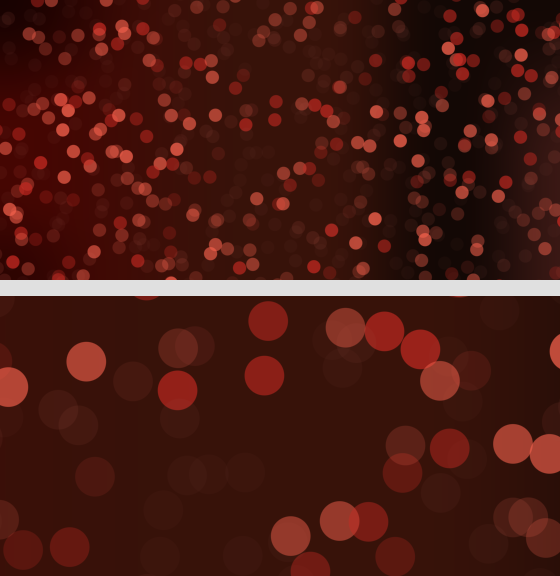
Top: the whole. Bottom: its middle third, enlarged.
Reproduce this background procedurally as a WebGL 1 fragment shader.

```glsl
precision highp float;

// Translucent coral and red discs of one size, scattered over a dark
// red-brown gradient. Each grid cell holds a few randomly placed discs, and
// every pixel blends the discs of its own cell and the eight around it.

uniform vec2 u_resolution;

// Lengths are in canvas heights.
const float CELL_SIZE = 0.125;
const float DISC_RADIUS = 0.0236;
const int DISCS_PER_CELL = 5;
const float DISC_CHANCE = 0.80;

const float MIN_OPACITY = 0.05;
const float MAX_OPACITY = 0.80;
const float OPACITY_POWER = 3.0;   // higher values give more faint discs
const float RED_SHARE = 0.42;

const vec3 CORAL = vec3(0.96, 0.38, 0.30);
const vec3 RED = vec3(0.78, 0.16, 0.13);
const vec3 DUSTY = vec3(0.60, 0.33, 0.29);

const vec3 EMBER = vec3(0.27, 0.022, 0.008);
const vec3 BROWN = vec3(0.215, 0.070, 0.036);
const vec3 NIGHT = vec3(0.075, 0.030, 0.018);
const vec3 ROSEWOOD = vec3(0.23, 0.095, 0.080);
const float CORNER_SHADE = 0.35;

vec3 hash3(vec3 p) {
  p = fract(p * vec3(0.1031, 0.1030, 0.0973));
  p += dot(p, p.yxz + 33.33);
  return fract((p.xxy + p.yxx) * p.zyx);
}

// Ember at the left, brown in the middle, a dark band, then a dim glow.
vec3 backdrop(vec2 uv) {
  vec3 color = mix(EMBER, BROWN, smoothstep(0.02, 0.46, uv.x));
  color = mix(color, NIGHT, smoothstep(0.58, 0.79, uv.x));

  float glow = smoothstep(0.82, 1.02, uv.x);
  glow *= 1.0 - smoothstep(0.40, 1.0, uv.y);
  color = mix(color, ROSEWOOD, glow);

  // Shade both left corners, the upper one more strongly.
  float upper = smoothstep(0.0, 0.48, length((uv - vec2(0.0, 1.0)) * vec2(1.6, 1.0)));
  float lower = smoothstep(0.0, 0.35, length(uv * vec2(1.6, 1.0)));
  return color * mix(CORNER_SHADE, 1.0, upper) * mix(0.65, 1.0, lower);
}

// Blends one cell's discs over the color below.
vec3 blendCell(vec3 color, vec2 point, vec2 cell, float pixel) {
  for (int i = 0; i < DISCS_PER_CELL; i++) {
    vec3 seed = vec3(cell, float(i) * 7.0) + 11.0;
    vec3 place = hash3(seed);
    vec3 look = hash3(seed + vec3(57.0, 113.0, 31.0));

    vec2 center = (cell + place.xy) * CELL_SIZE;
    float edge = length(point - center) - DISC_RADIUS;
    float mask = 1.0 - smoothstep(-0.75 * pixel, 0.75 * pixel, edge);
    mask *= step(place.z, DISC_CHANCE);

    float strength = pow(look.x, OPACITY_POWER);
    float opacity = mix(MIN_OPACITY, MAX_OPACITY, strength);
    vec3 vivid = mix(CORAL, RED, step(look.y, RED_SHARE));
    vec3 tint = mix(DUSTY, vivid, smoothstep(0.0, 0.25, strength));
    color = mix(color, tint, opacity * mask);
  }
  return color;
}

void main() {
  vec2 uv = gl_FragCoord.xy / u_resolution;
  vec2 point = gl_FragCoord.xy / u_resolution.y;
  float pixel = 1.0 / u_resolution.y;

  vec3 color = backdrop(uv);
  vec2 home = floor(point / CELL_SIZE);

  // A fixed cell order keeps overlaps consistent across cell borders.
  for (int y = -1; y <= 1; y++) {
    for (int x = -1; x <= 1; x++) {
      color = blendCell(color, point, home + vec2(float(x), float(y)), pixel);
    }
  }
  gl_FragColor = vec4(color, 1.0);
}
```
